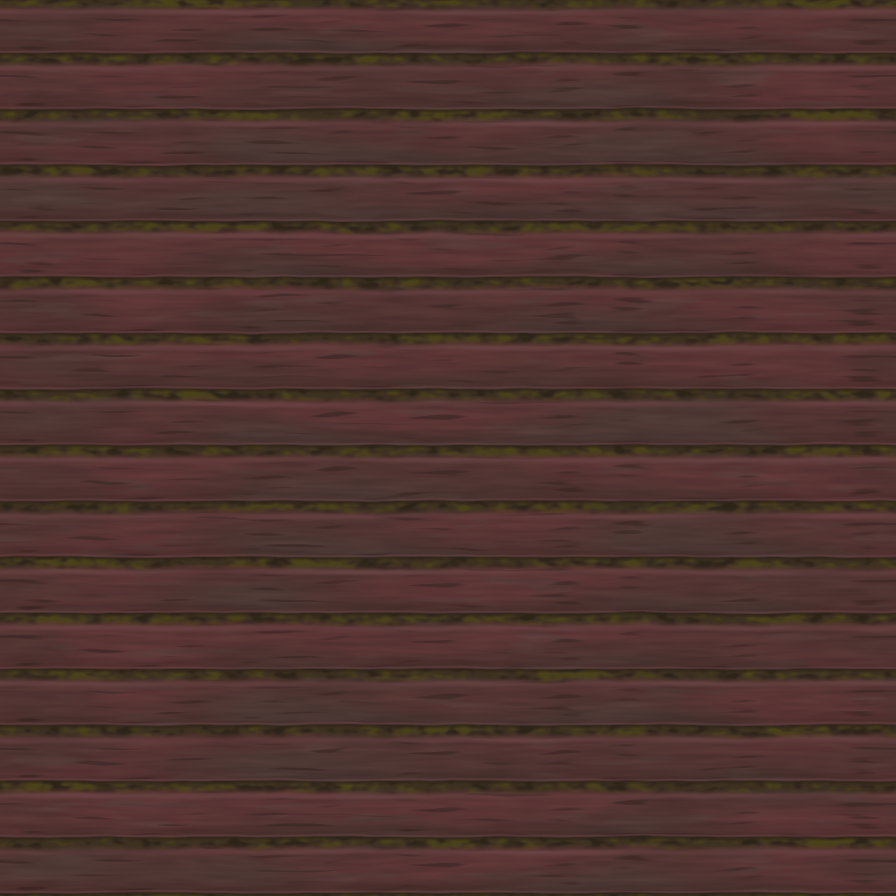
A WebGL 1 fragment shader for this texture:

```glsl
precision highp float;
// Sixteen weathered red-brown boards laid horizontally, with mossy gaps between.
// Each board is a vertical profile (gap, soft upper edge, body, thin lower lip)
// worn by stretched gradient noise that wraps at the edges of the canvas.
uniform vec2 u_resolution;

const float BOARDS = 16.0;
const vec3 BODY      = vec3(0.312, 0.202, 0.190);
const vec3 RED       = vec3(0.355, 0.207, 0.205);
const vec3 GREY      = vec3(0.302, 0.228, 0.212);
const vec3 HIGHLIGHT = vec3(0.410, 0.262, 0.262);
const vec3 DARK      = vec3(0.215, 0.145, 0.135);
const vec3 SOIL      = vec3(0.235, 0.188, 0.125);
const vec3 SHADOW    = vec3(0.175, 0.140, 0.095);
const vec3 MOSS      = vec3(0.305, 0.280, 0.090);

float hash(vec2 p) {
  vec3 q = fract(p.xyx * vec3(0.1031, 0.1030, 0.0973));
  q += dot(q, q.yzx + 33.33);
  return fract((q.x + q.y) * q.z);
}

// Slope of a random lattice direction, dotted with the offset from it.
float corner(vec2 cell, vec2 offset, vec2 period) {
  float angle = 6.2832 * hash(mod(cell, period) + 0.5);
  return dot(vec2(cos(angle), sin(angle)), offset);
}

// Gradient noise that repeats after a whole number of cells.
float noise(vec2 p, vec2 period) {
  vec2 i = floor(p), f = p - i;
  vec2 w = f * f * f * (f * (f * 6.0 - 15.0) + 10.0);
  vec2 e = vec2(1.0, 0.0);
  float low = mix(corner(i, f, period), corner(i + e.xy, f - e.xy, period), w.x);
  float high = mix(corner(i + e.yx, f - e.yx, period), corner(i + e.xx, f - e.xx, period), w.x);
  return mix(low, high, w.y);
}

// Noise over the whole canvas: cells across, and cells per board.
float wrapNoise(vec2 p, float across, float perBoard) {
  vec2 scale = vec2(across, perBoard);
  return noise(p * scale, scale * vec2(1.0, BOARDS));
}

// Soft bar of the given half width.
float bar(float x, float center, float halfWidth) {
  return 1.0 - smoothstep(0.0, halfWidth, abs(x - center));
}

vec3 woodColor(vec2 p, float t, float row) {
  // Broad stains, partly shared by all boards.
  float stain = noise(vec2(p.x * 5.0, t * 1.5), vec2(5.0, 8.0)) + wrapNoise(p, 4.0, 1.0);
  float tint = hash(vec2(row, 7.0)) - 0.5;
  vec3 color = mix(BODY, RED, smoothstep(-0.15, 0.6, stain + 0.4 * tint));
  color = mix(color, GREY, 0.75 * smoothstep(0.0, 0.6, -stain - 0.5 * tint));

  // Pale worn flakes.
  float flake = wrapNoise(p, 9.0, 4.0) + 0.4 * wrapNoise(p, 21.0, 9.0);
  color = mix(color, GREY * 1.1, 0.4 * smoothstep(0.22, 0.42, flake));

  // Fine grain along the board.
  float grain = wrapNoise(p, 10.0, 9.0) + 0.7 * wrapNoise(p, 26.0, 15.0);
  color *= 1.0 + 0.11 * grain;

  // Short dark cracks at similar places on every board.
  float crack = noise(vec2(p.x * 15.0, t * 11.0), vec2(15.0, 32.0));
  crack += 0.4 * wrapNoise(p, 12.0, 6.0);
  return mix(color, DARK, 0.6 * smoothstep(0.28, 0.55, crack));
}

vec3 gapColor(vec2 p, float t) {
  float clump = wrapNoise(p, 40.0, 5.0) + 0.6 * wrapNoise(p, 90.0, 10.0);
  float patches = wrapNoise(p, 7.0, 1.0);
  vec3 color = mix(SOIL, SHADOW, smoothstep(0.0, 0.5, -clump));
  color = mix(color, MOSS, 0.75 * smoothstep(-0.1, 0.55, clump + 0.7 * patches));
  return mix(color, SHADOW, 0.75 * bar(t, 0.0, 0.07));
}

void main() {
  vec2 uv = gl_FragCoord.xy / u_resolution;
  float pixel = BOARDS / u_resolution.y;

  // Board coordinates: t runs down from the lower lip of the board above.
  vec2 p = vec2(uv.x, (1.0 - uv.y) * BOARDS);
  float wobble = 0.035 * wrapNoise(p, 9.0, 1.0) + 0.015 * wrapNoise(p, 30.0, 1.0);
  float down = p.y + 0.045 + wobble;
  float t = fract(down);
  float row = mod(floor(down), BOARDS);

  vec3 wood = woodColor(p, t, row);

  // Rounded upper edge catches light; lower edge darkens above a thin lip.
  float wear = 0.6 + 0.8 * wrapNoise(p, 6.0, 1.0);
  wood = mix(wood, HIGHLIGHT, wear * bar(t, 0.26, 0.085));
  wood *= 1.0 - 0.10 * smoothstep(0.7, 0.95, t);
  wood = mix(wood, HIGHLIGHT, 0.5 * bar(t, 0.965, max(0.03, pixel)));

  // Upper edge fades out of the gap; lower edge is crisp.
  float fray = 0.04 * wrapNoise(p, 24.0, 3.0);
  float cover = smoothstep(0.10, 0.25, t + fray);
  float lower = smoothstep(1.0 - pixel, 1.0, t);
  vec3 color = mix(gapColor(p, t), wood, cover);
  color = mix(color, SHADOW, 0.6 * lower);

  gl_FragColor = vec4(color, 1.0);
}
```
